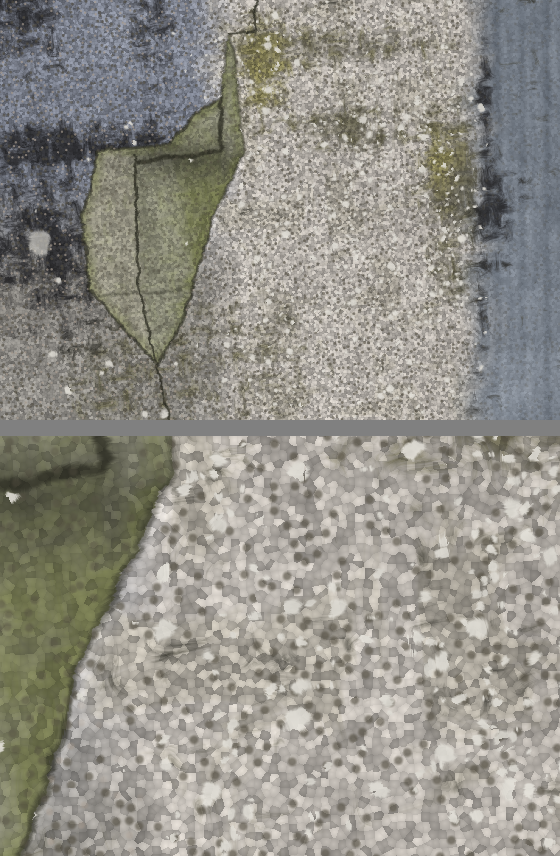
Top, the full canvas; bottom, a detail of the centre.
Reproduce this texture procedurally as a WebGL 2 fragment shader.

```glsl
#version 300 es
precision highp float;
// Weathered plaster wall: soot and moss stains, pale lichen spots, broken patch with cracked stone.
uniform vec2 u_resolution;
out vec4 fragColor;

// Outline of the area where the plaster has fallen off
const vec2 outline[12] = vec2[12](
  vec2(.545, .92), vec2(.525, .765), vec2(.46, .725), vec2(.40, .655), vec2(.235, .64), vec2(.195, .48),
  vec2(.215, .31), vec2(.373, .13), vec2(.435, .235), vec2(.505, .48), vec2(.58, .635), vec2(.56, .85));

vec2 hash2(vec2 c) {
  vec3 q = fract(c.xyx * vec3(.1031, .1030, .0973));
  q += dot(q, q.yzx + 33.33);
  return fract((q.xx + q.yz) * q.zy);
}

// Cellular noise: distance to the nearest point, then two random values of its cell
vec3 cells(vec2 p) {
  vec2 base = floor(p);
  vec3 best = vec3(9.);
  for (int j = -1; j <= 1; j++)
    for (int i = -1; i <= 1; i++) {
      vec2 c = base + vec2(i, j);
      float d = length(c + .1 + .8 * hash2(c + 50.) - p);
      if (d < best.x) best = vec3(d, hash2(c + 217.));
    }
  return best;
}

// Layered, warped sines, roughly -1 to 1
float mottle(vec2 p) {
  float sum = 0., amp = .6;
  for (int i = 0; i < 6; i++) {
    p = mat2(.8, .6, -.6, .8) * p * 1.75 + 2.3;
    p += .7 * sin(p.yx * 1.3 + float(i));
    sum += amp * sin(p.x) * sin(p.y);
    amp *= .66;
  }
  return sum;
}

float blob(vec2 p, vec2 centre, vec2 radius) {
  vec2 d = (p - centre) / radius;
  return exp(-dot(d, d));
}

float segment(vec2 p, vec2 a, vec2 b) {
  vec2 v = b - a;
  return length(p - a - v * clamp(dot(p - a, v) / dot(v, v), 0., 1.));
}

float patchDistance(vec2 p) {
  float d = 9., side = 1.;
  for (int i = 0; i < 12; i++) {
    vec2 a = outline[i], b = outline[(i + 11) % 12];
    d = min(d, segment(p, a, b));
    if ((a.y > p.y) != (b.y > p.y) && p.x < a.x + (b.x - a.x) * (p.y - a.y) / (b.y - a.y)) side = -side;
  }
  return side * d;
}

// Lichen spots on a grid of the given scale, present with the given chance
float spots(vec2 p, float scale, float chance, float pixel) {
  vec3 c = cells(p * scale);
  float soft = .06 + pixel * scale;
  float radius = .17 + .27 * c.z;
  return step(c.y, chance) * (1. - smoothstep(radius - soft, radius + soft, c.x));
}

void main() {
  vec2 p = gl_FragCoord.xy / u_resolution.y;
  float pixel = 1. / u_resolution.y;
  float broad = mottle(p * 3.), mid = mottle(p * 11. + 4.), fine = mottle(p * 38. + 9.);
  vec2 warped = p + .005 * vec2(fine, mottle(p * 25. + 17.));

  // Plaster: blue-grey left, warm centre, streaked blue-grey right
  float left = 1. - smoothstep(.44, .60, p.x + .03 * broad + .04 * mid);
  float right = smoothstep(1.07, 1.20, p.x + .03 * mid);
  float low = 1. - smoothstep(.3, .6, p.y + .06 * mid);
  vec3 col = mix(vec3(.70, .68, .655), vec3(.63, .61, .57), smoothstep(-.1, .5, mid));
  col = mix(col, mix(vec3(.47, .49, .54), vec3(.55, .54, .52), low), left);
  float streak = sin(p.x * 95. + 2. * broad) + sin(p.x * 211. + mid) + sin(p.x * 37.);
  col = mix(col, vec3(.49, .52, .56) + .018 * streak - .07 * p.y, right);
  col += .04 * broad + .03 * mid;

  // Olive and brown growth
  float moss = blob(p, vec2(.63, .85), vec2(.08, .12)) + .9 * blob(p, vec2(.86, .89), vec2(.22, .05))
    + .9 * blob(p, vec2(.82, .69), vec2(.14, .07)) + 1.1 * blob(p, vec2(1.07, .60), vec2(.08, .13))
    + .5 * blob(p, vec2(1.07, .36), vec2(.07, .2)) + .55 * blob(p, vec2(.55, .15), vec2(.22, .18))
    + .6 * blob(p, vec2(.27, .08), vec2(.16, .16));
  moss = smoothstep(.2, 1.1, moss + .25 * mid + .4 * fine);
  float yellow = blob(p, vec2(.63, .83), vec2(.07, .14)) + blob(p, vec2(1.04, .62), vec2(.05, .07));
  col = mix(col, mix(vec3(.35, .34, .28), vec3(.47, .45, .25), clamp(yellow + .4 * fine, 0., 1.)), .8 * moss);

  // Black soot
  float soot = 1.1 * blob(p, vec2(0., 1.), vec2(.17, .14)) + .7 * blob(p, vec2(.37, .93), vec2(.06, .2))
    + .9 * blob(p, vec2(.2, .655), vec2(.26, .05)) + .8 * blob(p, vec2(.15, .37), vec2(.13, .2))
    + .6 * blob(p, vec2(.02, .52), vec2(.12, .2)) + .9 * blob(p, vec2(1.19, .5), vec2(.05, .11))
    + .75 * blob(p, vec2(1.155, .75), vec2(.022, .28)) + .4 * blob(p, vec2(1.14, .2), vec2(.03, .2));
  soot = smoothstep(.25, 1.15, soot + .3 * mid + .45 * fine);
  col = mix(col, vec3(.15, .15, .16), .88 * soot);

  // Exposed stone, its rim and its cracks
  float edge = patchDistance(warped);
  float inside = 1. - smoothstep(-pixel, pixel, edge);
  float block = smoothstep(.31, .34, warped.x + .1 * (p.y - .5));
  vec3 stone = mix(vec3(.60, .59, .53), vec3(.52, .52, .45), block) + .07 * mid + .05 * fine;
  float green = blob(p, vec2(.48, .51), vec2(.07, .16)) + .7 * smoothstep(-.035, 0., edge);
  stone = mix(stone, vec3(.41, .43, .25), clamp(.6 * green + .25 * fine, 0., .75));
  stone *= 1. - .35 * blob(p, vec2(.43, .62), vec2(.14, .04));
  col = mix(col, stone, inside);
  float crack = segment(warped, vec2(.322, .63), vec2(.33, .32));
  crack = min(crack, segment(warped, vec2(.33, .32), vec2(.373, .13)));
  crack = min(crack, segment(warped, vec2(.373, .13), vec2(.405, 0.)));
  crack = min(crack, segment(warped, vec2(.61, 1.), vec2(.605, .925)));
  crack = min(crack, segment(warped, vec2(.605, .925), vec2(.545, .92)));
  float ledge = min(segment(warped, vec2(.325, .615), vec2(.525, .64)), segment(warped, vec2(.525, .64), vec2(.525, .765)));
  float joint = segment(warped, vec2(.22, .295), vec2(.43, .31));
  float line = max(1. - smoothstep(.001, .005, crack), 1. - smoothstep(.002, .009, ledge));
  line = max(line, .45 * (1. - smoothstep(0., .007, joint)));
  line = max(line, (.45 + .4 * left) * (1. - smoothstep(.001, .006, abs(edge))));
  col = mix(col, vec3(.19, .19, .15), .82 * line);
  col += .07 * (1. - left) * (1. - smoothstep(.002, .008, abs(edge - .009)));

  // Sandy grains and dark pits, weaker on the smooth right side
  vec3 grain = cells(p * 150.), pit = cells(p * 85. + 31.);
  float rough = 1. - .65 * right - .3 * inside;
  col *= 1. + rough * (.42 * (grain.y - .5) + .16 * (.45 - grain.x));
  col = mix(col, vec3(.32, .30, .25), .6 * rough * step(pit.y, .3) * (1. - smoothstep(.15, .42, pit.x)));
  float sand = left * (1. - inside) * step(.8, pit.y) * (1. - smoothstep(.12, .35, pit.x));
  col = mix(col, vec3(.66, .61, .56), .65 * sand);

  // Pale lichen, thickest in the centre
  float dense = blob(p, vec2(.92, .65), vec2(.28, .35)) + .6 * blob(p, vec2(.62, .77), vec2(.09, .2))
    + .6 * blob(p, vec2(.88, .15), vec2(.28, .25)) + .35 * blob(p, vec2(1.06, .4), vec2(.07, .25));
  dense *= (1. - right) * (1. - .8 * inside) * clamp(.8 + .8 * mid, .2, 1.6);
  float lichen = max(spots(warped, 48., .16 * dense + .012 * (1. - right), pixel), spots(warped + 3., 95., .24 * dense, pixel));
  lichen = max(lichen, .7 * (1. - smoothstep(.02, .034, length(p - vec2(.095, .42)) + .007 * fine)));
  col = mix(col, vec3(.87, .86, .83) + .04 * fine, .9 * lichen);
  fragColor = vec4(clamp(col, 0., 1.), 1.);
}
```
